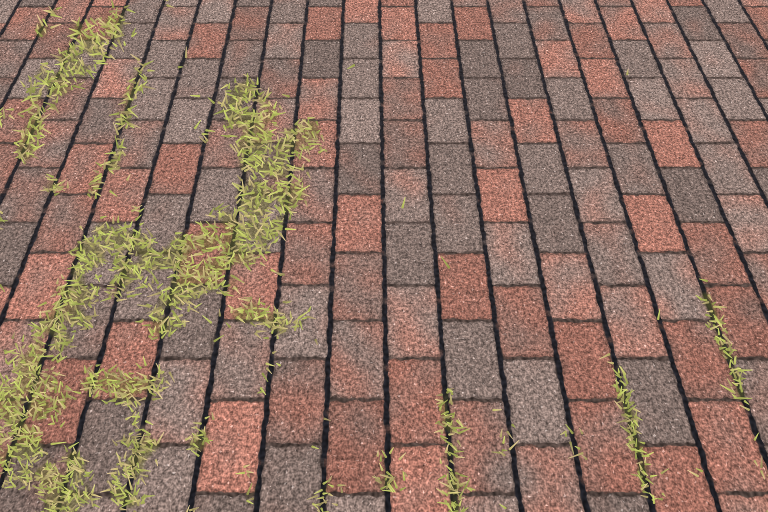
Write a Shadertoy shader that draws this texture.

```glsl
// Weathered running-bond brick paving in perspective, with grass growing from its joints.

const vec3 RED_CLAY   = vec3(0.68, 0.46, 0.40);
const vec3 GREY_CLAY  = vec3(0.54, 0.465, 0.435);
const vec3 DEEP_JOINT = vec3(0.12, 0.12, 0.14);
const vec3 SANDY_JOINT = vec3(0.30, 0.25, 0.23);
const vec3 GRASS_DARK = vec3(0.50, 0.50, 0.24);
const vec3 GRASS_LIT  = vec3(0.77, 0.81, 0.43);
const vec3 GRASS_DRY  = vec3(0.83, 0.74, 0.55);

float hash(vec2 p) {
    vec3 q = fract(p.xyx * 0.1031);
    q += dot(q, q.yzx + 33.33);
    return fract((q.x + q.y) * q.z);
}

vec2 gradient(vec2 cell) {
    float angle = 6.2832 * hash(cell);
    return vec2(cos(angle), sin(angle));
}

float gradientNoise(vec2 p) {
    vec2 i = floor(p), f = p - i, e = vec2(0, 1);
    vec2 s = f * f * f * (f * (f * 6.0 - 15.0) + 10.0);
    float low  = mix(dot(gradient(i), f), dot(gradient(i + e.yx), f - e.yx), s.x);
    float high = mix(dot(gradient(i + e), f - e), dot(gradient(i + 1.0), f - 1.0), s.x);
    return mix(low, high, s.y);
}

// Width of one brick column at height y
float columnWidth(float y) { return 0.1294 - 0.0593 * y; }

// Canvas to ground: x counts columns, y counts rows
vec2 toGround(vec2 p) {
    float w = columnWidth(p.y);
    return vec2((p.x - 0.7588 + 0.0175 * p.y) / w, 1.3584 / w);
}

float alongSegment(vec2 p, vec2 a, vec2 b) {
    vec2 d = b - a;
    return clamp(dot(p - a, d) / dot(d, d), 0.0, 1.0);
}

// Soft capsule: one on the segment, zero at the radius
float strand(vec2 p, vec2 a, vec2 b, float radius) {
    return max(0.0, 1.0 - distance(p, mix(a, b, alongSegment(p, a, b))) / radius);
}

float grassDensity(vec2 p) {
    vec2 g = toGround(p);
    vec2 q = p + 0.045 * vec2(gradientNoise(p * 12.0), gradientNoise(p * 12.0 + 40.0));
    // Winding main drift
    float d = strand(q, vec2(0.49, 0.80), vec2(0.51, 0.62), 0.060);
    d = max(d, strand(q, vec2(0.51, 0.62), vec2(0.43, 0.48), 0.075));
    d = max(d, strand(q, vec2(0.58, 0.73), vec2(0.53, 0.54), 0.045));
    d = max(d, strand(q, vec2(0.43, 0.50), vec2(0.17, 0.51), 0.052));
    d = max(d, strand(q, vec2(0.42, 0.48), vec2(0.32, 0.39), 0.055));
    d = max(d, strand(q, vec2(0.19, 0.50), vec2(0.07, 0.28), 0.052));
    d = max(d, strand(q, vec2(0.06, 0.26), vec2(0.03, 0.13), 0.085));
    d = max(d, strand(q, vec2(0.04, 0.12), vec2(0.13, 0.02), 0.070));
    d = max(d, strand(q, vec2(0.17, 0.23), vec2(0.30, 0.26), 0.035));
    d = max(d, strand(q, vec2(0.25, 0.04), vec2(0.27, 0.12), 0.045));
    d = max(d, strand(q, vec2(0.49, 0.38), vec2(0.56, 0.39), 0.036));
    d = max(d, strand(q, vec2(0.07, 0.80), vec2(0.21, 0.94), 0.048));
    // Runs along single column joints
    for (int i = 0; i < 3; i++) {
        float k = float(i), joint = floor(1.5 + 2.6 * k);
        float start = max(10.4, 9.9 + 0.9 * k);
        d = max(d, 0.8 * strand(g, vec2(joint, start), vec2(joint, start + 1.3), 0.17));
    }
    // Loose tufts, mostly to the left and in the foreground
    float region = 1.0 - smoothstep(0.1, 0.65, p.x) + 0.45 * (1.0 - smoothstep(0.0, 0.25, p.y));
    float nearJoint = max(0.0, 1.0 - abs(fract(g.x + 0.5) - 0.5) / 0.32);
    float tufts = region * nearJoint * smoothstep(0.08, 0.34, gradientNoise(p * 10.0 + 7.0));
    return clamp(max(d, tufts) * (1.0 + 1.9 * gradientNoise(p * 27.0)), 0.0, 1.0);
}

vec3 paving(vec2 p, float pixel) {
    vec2 g = toGround(p);
    g += 0.022 * vec2(gradientNoise(g * 5.0), gradientNoise(g * 5.0 + 90.0));
    float column = floor(g.x);
    float row = g.y - 0.17 - 0.5 * mod(column, 2.0);
    vec2 id = vec2(column, floor(row)) + 50.0;
    vec2 local = vec2(fract(g.x) - 0.5, (fract(row) - 0.5) * 1.4);

    // Clay tone per brick, with faint stains inside it
    float stain = gradientNoise(g * vec2(1.3, 1.8) + id * 3.7);
    float redness = smoothstep(0.25, 0.95, hash(id) + 0.5 * stain);
    vec3 color = mix(GREY_CLAY, RED_CLAY, redness) * (0.88 + 0.22 * hash(id + 31.0));

    // Coarse grain, pits and pale grit
    vec2 surface = g * vec2(1.0, 1.4);
    float grain = gradientNoise(surface * 17.0) + 0.8 * gradientNoise(surface * 33.0);
    color *= 1.0 + 0.50 * grain + 0.16 * gradientNoise(surface * 5.0);
    color += 0.26 * smoothstep(0.34, 0.58, gradientNoise(surface * 16.0 + 60.0));

    // Ragged dark joints between columns, thin broken sandy ones between rows
    float ragged = gradientNoise(surface * 9.0 + 15.0) + 0.8 * gradientNoise(surface * 3.0 + 70.0);
    vec2 inset = abs(local) - vec2(0.456, 0.675) + 0.03;
    float edge = length(max(inset, 0.0)) + min(max(inset.x, inset.y), 0.0) - 0.03 + 0.03 * ragged;
    float blur = 0.6 * pixel / columnWidth(p.y) + 0.004;
    vec3 joint = mix(SANDY_JOINT, DEEP_JOINT, smoothstep(0.43, 0.47, abs(local.x)));
    joint *= 1.0 + 0.7 * gradientNoise(surface * 15.0 + 20.0);
    joint = mix(joint, color * 0.65, 0.6 * smoothstep(0.15, 0.45, gradientNoise(surface * 4.0 + 35.0)));
    color *= 1.0 - 0.15 * smoothstep(-0.06, 0.0, edge);
    color = mix(color, joint, smoothstep(-blur, blur, edge));
    return mix(color, vec3(0.72, 0.63, 0.61), 0.10 * p.y);
}

// Layers of tapered blades rooted in jittered cells
vec3 addGrass(vec3 color, vec2 p, float pixel) {
    float cover = grassDensity(p);
    color = mix(color * (1.0 - 0.2 * cover), GRASS_DARK, 0.4 * smoothstep(0.2, 0.9, cover));
    for (int k = 0; k < 45; k++) {
        float layer = float(k / 9), size = 0.013 + 0.004 * layer;
        vec2 cell = floor(p / size) + vec2(k % 3 - 1, (k / 3) % 3 - 1);
        vec2 seed = cell + 100.0 + 57.0 * layer;
        vec2 root = (cell + vec2(hash(seed), hash(seed + 11.0))) * size;
        if (hash(seed + 23.0) > 1.6 * grassDensity(root)) continue;
        float angle = 1.2 + 5.0 * (hash(seed + 37.0) - 0.5);
        vec2 tip = root + size * mix(0.5, 1.0, hash(seed + 41.0)) * vec2(cos(angle), sin(angle));
        float t = alongSegment(p, root, tip);
        float edge = distance(p, mix(root, tip, t)) - mix(0.0024, 0.0007, t);
        vec3 blade = mix(GRASS_LIT, GRASS_DRY, smoothstep(0.35, 0.75, hash(seed + 53.0)));
        blade = mix(GRASS_DARK, blade, 0.5 + 0.5 * t) * (0.85 + 0.32 * hash(seed + 67.0));
        color = mix(color, blade, 1.0 - smoothstep(-0.6 * pixel, 0.6 * pixel, edge));
    }
    return color;
}

void mainImage(out vec4 fragColor, in vec2 fragCoord) {
    float pixel = 1.0 / iResolution.y;
    vec2 p = fragCoord * pixel;
    fragColor = vec4(clamp(addGrass(paving(p, pixel), p, pixel), 0.0, 1.0), 1.0);
}
```
